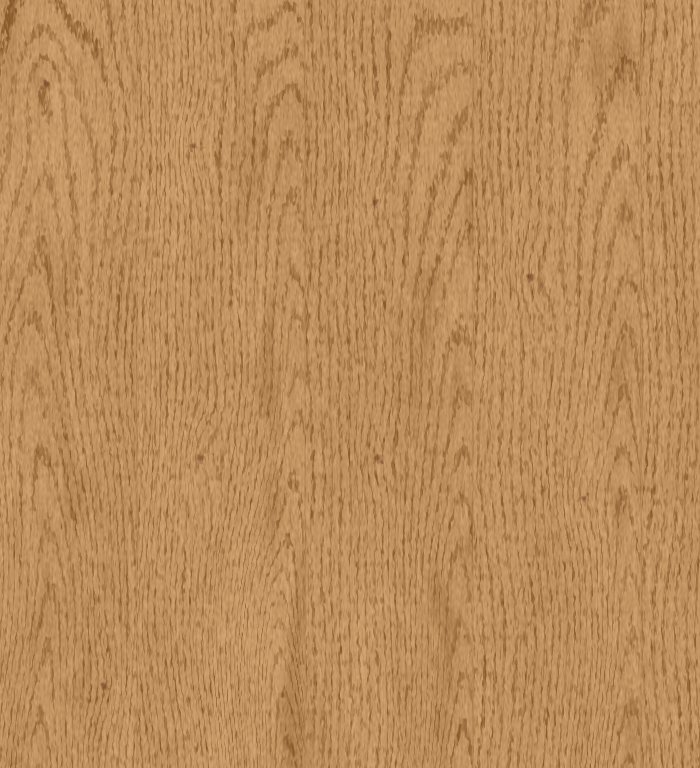
Reproduce this texture procedurally as a Shadertoy shader.

```glsl
// Oak boards in upright planks: growth rings run straight at the sides and
// arch into cathedrals along an axis in each plank. Ring lines are contours
// of a height field, broken up by stretched gradient noise for pores.

const vec3 DARK_GRAIN = vec3(0.55, 0.37, 0.19);
const vec3 PALE_WOOD  = vec3(0.81, 0.63, 0.43);
const vec3 KNOT_BROWN = vec3(0.42, 0.25, 0.13);

const float PLANK_WIDTH   = 0.219;
const float PLANK_OFFSET  = 0.178;
const float COARSE_RING   = 0.0122;  // ring spacing, in canvas heights
const float FINE_RING     = 0.0088;
const float ARCH_WIDTH    = 0.060;
const float ARCH_RISE     = 0.15;    // ring drift along the axis
const float BASE_TONE     = 0.84;
const float RING_DEPTH    = 0.50;
const float FIBRE_DEPTH   = 0.24;
const float SPECK_DEPTH   = 0.34;
const float PORE_DEPTH    = 0.34;
const float KNOT_RADIUS   = 0.0045;
const float TAU           = 6.2831853;

vec2 hash2(vec2 p) {
    vec3 q = fract(vec3(p.xyx) * vec3(0.1031, 0.1030, 0.0973));
    q += dot(q, q.yzx + 33.33);
    return fract((q.xx + q.yz) * q.zy);
}

float corner(vec2 cell, vec2 toPoint) {
    return dot(hash2(cell) * 2.0 - 1.0, toPoint);
}

// Gradient noise, roughly -0.7 to 0.7
float gradientNoise(vec2 p) {
    vec2 i = floor(p), f = fract(p);
    vec2 u = f * f * f * (f * (f * 6.0 - 15.0) + 10.0);
    vec2 e = vec2(1.0, 0.0);
    return mix(mix(corner(i, f), corner(i + e.xy, f - e.xy), u.x),
               mix(corner(i + e.yx, f - e.yx), corner(i + 1.0, f - 1.0), u.x), u.y);
}

// Dark ring lines, crisp on one side and softer on the other
float ringLines(float phase) {
    float angle = TAU * phase;
    float wave = 0.5 + 0.5 * cos(angle + 0.6 * sin(angle));
    float fade = 1.0 - smoothstep(0.5, 1.0, fwidth(phase));
    return mix(0.34, smoothstep(0.42, 0.88, wave), fade);
}

void mainImage(out vec4 fragColor, in vec2 fragCoord) {
    vec2 p = fragCoord / iResolution.y;

    // Plank and its cathedral axis
    float plank = floor((p.x - PLANK_OFFSET) / PLANK_WIDTH);
    float left = PLANK_OFFSET + plank * PLANK_WIDTH;
    vec2 seed = vec2(plank * 17.3 + 60.0, 40.0);
    vec2 q = p + seed;
    float axisShare = plank < -0.5 ? 0.42 : 0.91;
    float axis = left + PLANK_WIDTH * axisShare
               + 0.030 * gradientNoise(vec2(seed.x, p.y * 3.0));
    float side = p.x - axis;
    float arch = exp(-side * side / (ARCH_WIDTH * ARCH_WIDTH));

    // Ring field: distance from the axis, lifted into arches
    float field = sqrt(side * side + 0.0003);
    field += ARCH_RISE * (p.y - 0.55) * arch;
    field += 0.024 * gradientNoise(q * vec2(7.0, 2.2));
    field += 0.006 * gradientNoise(q * vec2(22.0, 8.0));

    // Small ragged knots that push the rings aside
    float knot = 0.0;
    for (int i = 0; i < 2; i++) {
        vec2 h = hash2(vec2(plank + 9.0, float(i) + 3.0));
        vec2 centre = vec2(left + PLANK_WIDTH * mix(0.3, 0.85, h.x),
                           (float(i) + mix(0.15, 0.85, h.y)) * 0.5);
        vec2 d = p - centre;
        float reach = length(d * vec2(1.0, 0.55)) / 0.030;
        field -= 0.018 * exp(-reach * reach);
        float size = length(d) * (1.0 + 1.3 * gradientNoise(q * 160.0));
        knot = max(knot, 1.0 - smoothstep(0.2, 1.5, size / KNOT_RADIUS));
    }

    // Rings with uneven spacing, jagged edges and pore gaps
    float spacing = plank == 0.0 ? FINE_RING : COARSE_RING;
    float phase = field / spacing;
    phase += 0.7 * gradientNoise(vec2(phase * 0.35, seed.x));
    phase += 0.30 * gradientNoise(q * vec2(200.0, 75.0));
    phase += 0.22 * gradientNoise(q * vec2(330.0, 120.0));
    float gaps = smoothstep(-0.30, 0.15, gradientNoise(q * vec2(250.0, 60.0)));
    float strength = 0.95 + 0.8 * gradientNoise(vec2(phase * 0.6, p.y * 7.0 + seed.x));
    float rings = ringLines(phase) * mix(0.25, 1.0, gaps) * strength;

    // Fibres, specks, pores and broad shading
    float fibre = gradientNoise(q * vec2(210.0, 26.0))
                + 0.4 * gradientNoise(q * vec2(90.0, 9.0));
    float specks = gradientNoise(q * vec2(370.0, 120.0) + 5.0);
    float pores = smoothstep(0.12, 0.32, gradientNoise(q * vec2(300.0, 62.0) + 7.0));
    float patches = gradientNoise(q * vec2(12.0, 3.0));
    float heart = arch * smoothstep(0.0, 0.45, gradientNoise(q * vec2(30.0, 7.0) + 3.0));
    float seamDistance = min(p.x - left, left + PLANK_WIDTH - p.x);
    float seam = 1.0 - smoothstep(0.0, 0.003, seamDistance);

    float tone = BASE_TONE + 0.06 * (hash2(seed).x - 0.5);
    tone -= RING_DEPTH * rings;
    tone += FIBRE_DEPTH * fibre + SPECK_DEPTH * specks;
    tone -= PORE_DEPTH * pores * (1.0 - 0.5 * arch);
    tone += 0.15 * patches - 0.28 * heart - 0.08 * seam;

    vec3 colour = mix(DARK_GRAIN, PALE_WOOD, clamp(tone, -0.05, 1.05));
    colour = mix(colour, KNOT_BROWN, 0.6 * knot);
    fragColor = vec4(colour, 1.0);
}
```
